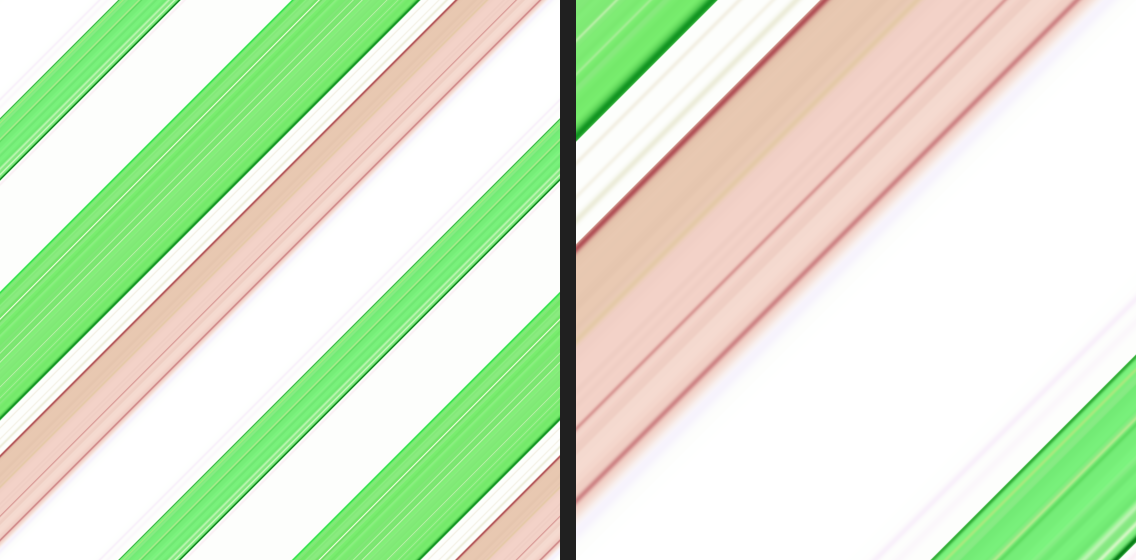
Left: the whole. Right: its middle third, enlarged.
A Shadertoy shader for this pattern:

```glsl
float hash(float n) {
    return fract(sin(n * 127.1) * 43758.5453);
}

// Value noise along one axis, wrapping after count cells
float wrapNoise(float t, float count) {
    float cell = floor(t * count);
    float f = fract(t * count);
    return mix(hash(mod(cell, count) + count), hash(mod(cell + 1.0, count) + count), f * f * (3.0 - 2.0 * f));
}

// Filled interval with smoothed ends
float band(float t, float start, float end, float soft) {
    return smoothstep(start - soft, start + soft, t) * (1.0 - smoothstep(end - soft, end + soft, t));
}

// Soft thin line
float thread(float t, float centre, float width) {
    float d = (t - centre) / width;
    return exp(-d * d);
}

void mainImage(out vec4 fragColor, in vec2 fragCoord) {
    vec2 uv = fragCoord / iResolution.xy;
    float t = fract(uv.x - uv.y);
    float soft = 1.2 / iResolution.y;
    float grain = wrapNoise(t, 240.0);
    float streak = smoothstep(0.55, 1.0, wrapNoise(t, 150.0));

    // White ground with pale threads
    vec3 col = vec3(0.992, 0.996, 0.988);
    col = mix(col, vec3(1.0), band(t, 0.0, 0.17, 0.02));
    col = mix(col, vec3(0.97, 0.93, 0.98), 0.8 * thread(t, 0.178, 0.003) + 0.4 * thread(t, 0.192, 0.004));
    col = mix(col, vec3(0.98, 0.92, 0.95), 0.7 * thread(t, 0.330, 0.003));
    col = mix(col, vec3(0.93, 0.91, 0.84), 0.6 * thread(t, 0.764, 0.002) + 0.5 * thread(t, 0.784, 0.002));
    col = mix(col, vec3(0.90, 0.90, 0.80), 0.7 * thread(t, 0.798, 0.003));

    // Narrow green stripe
    vec3 narrow = mix(vec3(0.46, 0.93, 0.47), vec3(0.62, 0.93, 0.58), 0.5 * streak);
    narrow += 0.05 * (grain - 0.5);
    narrow = mix(narrow, vec3(0.72, 0.90, 0.50), 0.7 * thread(t, 0.220, 0.0016));
    narrow = mix(narrow, vec3(0.74, 0.92, 0.58), 0.8 * thread(t, 0.249, 0.0017));
    narrow = mix(narrow, vec3(0.33, 0.83, 0.34), 0.6 * thread(t, 0.253, 0.0017));
    narrow = mix(narrow, vec3(0.78, 0.96, 0.73), 0.8 * thread(t, 0.302, 0.0025));
    narrow = mix(narrow, vec3(0.84, 0.97, 0.78), 0.9 * thread(t, 0.312, 0.002));
    narrow = mix(narrow, vec3(0.14, 0.62, 0.16), 0.8 * thread(t, 0.212, 0.002));
    narrow = mix(narrow, vec3(0.03, 0.50, 0.09), thread(t, 0.321, 0.0026));
    col = mix(col, narrow, band(t, 0.211, 0.323, soft));

    // Wide green stripe
    vec3 wide = mix(vec3(0.46, 0.92, 0.42), vec3(0.60, 0.91, 0.56), 0.55 * streak);
    wide = mix(wide, vec3(0.52, 0.91, 0.48), 0.6 * band(t, 0.61, 0.71, 0.03));
    wide += 0.04 * (grain - 0.5);
    wide = mix(wide, vec3(0.92, 0.98, 0.85), thread(t, 0.570, 0.0017));
    wide = mix(wide, vec3(0.32, 0.82, 0.28), 0.5 * thread(t, 0.574, 0.002));
    wide = mix(wide, vec3(0.80, 0.95, 0.73), 0.7 * thread(t, 0.631, 0.0014));
    wide = mix(wide, vec3(0.82, 0.95, 0.75), 0.8 * thread(t, 0.647, 0.0015));
    wide = mix(wide, vec3(0.78, 0.94, 0.70), 0.7 * thread(t, 0.691, 0.0014));
    wide = mix(wide, vec3(0.72, 0.93, 0.65), 0.6 * thread(t, 0.711, 0.0014));
    wide = mix(wide, vec3(0.12, 0.88, 0.25), 0.9 * thread(t, 0.522, 0.0035));
    wide = mix(wide, vec3(0.07, 0.58, 0.13), thread(t, 0.748, 0.0045));
    col = mix(col, wide, band(t, 0.521, 0.751, soft));

    // Pink stripe, tan at its first edge and fading at its last
    vec3 pink = mix(vec3(0.945, 0.815, 0.775), vec3(0.905, 0.78, 0.69), band(t, 0.80, 0.868, 0.009));
    pink += 0.02 * (grain - 0.5);
    pink = mix(pink, vec3(0.88, 0.78, 0.62), 0.7 * thread(t, 0.870, 0.003));
    pink = mix(pink, vec3(0.97, 0.88, 0.84), 0.6 * streak * band(t, 0.925, 0.97, 0.004));
    pink = mix(pink, vec3(0.84, 0.58, 0.57), 0.85 * thread(t, 0.922, 0.0018));
    pink = mix(pink, vec3(0.80, 0.50, 0.51), 0.9 * thread(t, 0.965, 0.0025));
    pink = mix(pink, vec3(0.70, 0.33, 0.35), thread(t, 0.815, 0.003));
    float pinkMask = smoothstep(0.812 - soft, 0.812 + soft, t) * (1.0 - smoothstep(0.967, 0.983, t));
    col = mix(col, vec3(0.96, 0.94, 0.99), 0.8 * thread(t, 0.984, 0.006));
    col = mix(col, pink, pinkMask);

    fragColor = vec4(clamp(col, 0.0, 1.0), 1.0);
}
```
